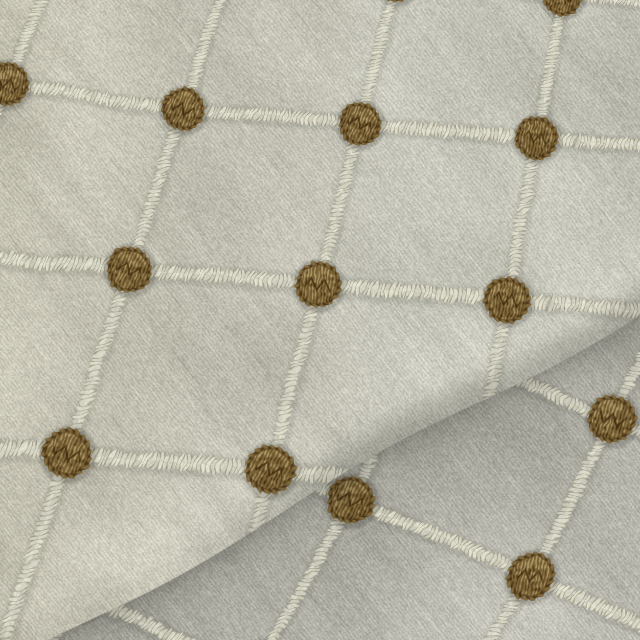
Write a Shadertoy shader that draws this pattern.

```glsl
const float CANVAS = 768.0;        // design units per canvas height
const float DOT_RADIUS = 27.0;
const float RIM_WIDTH = 5.0;
const float ROW_HALF = 7.0;        // half widths of the stitched bands
const float COLUMN_HALF = 6.2;
const float STITCH_PITCH = 4.7;
const float WEAVE_PITCH = 4.0;
const float FOLD_LEFT = 804.0;     // fold height at the left side
const float FOLD_SLOPE = -0.559;
const vec2 GRAIN = vec2(0.62, 0.785);
const vec3 CLOTH = vec3(0.757, 0.753, 0.705);
const vec3 CLOTH_BELOW = vec3(0.69, 0.685, 0.645);
const vec3 CREAM = vec3(0.855, 0.85, 0.785);
const vec3 CREAM_DEEP = vec3(0.66, 0.645, 0.56);
const vec3 BROWN_DARK = vec3(0.25, 0.17, 0.06);
const vec3 BROWN = vec3(0.47, 0.38, 0.21);
const vec3 BROWN_LIGHT = vec3(0.66, 0.58, 0.39);
const float TAU = 6.2831853;

// Lattice in perspective: point = (origin + across*i + down*j) / (1 + taper*j)
struct Sheet { vec2 origin; vec2 across; vec2 down; float taper; float zoom; };
const Sheet UPPER = Sheet(vec2(220.0, 131.0), vec2(212.0, 17.0), vec2(-75.0, 171.0), -0.065, 1.0);
const Sheet LOWER = Sheet(vec2(421.0, 600.0), vec2(222.0, 91.0), vec2(-91.0, 188.0), 0.0, 0.9);

float hash(vec2 p) {
    vec3 q = fract(vec3(p.xyx) * 0.1031);
    q += dot(q, q.yzx + 33.33);
    return fract((q.x + q.y) * q.z);
}

float noise(vec2 p) {
    vec2 i = floor(p), f = fract(p);
    f = f * f * (3.0 - 2.0 * f);
    return mix(mix(hash(i), hash(i + vec2(1, 0)), f.x),
               mix(hash(i + vec2(0, 1)), hash(i + vec2(1, 1)), f.x), f.y);
}

// Fine weave, thin slubs and soft creases along the grain
float clothRelief(vec2 p) {
    float along = dot(p, GRAIN), across = dot(p, vec2(GRAIN.y, -GRAIN.x));
    float weave = sin(TAU * across / WEAVE_PITCH + 3.0 * noise(p / 9.0)) * 0.024;
    float fiber = (noise(p / 1.7) - 0.5) * 0.10 + (noise(vec2(across / 1.8, along / 6.0)) - 0.5) * 0.05;
    float streak = noise(vec2(across / 3.2, along / 60.0));
    float slub = (smoothstep(0.8, 0.97, streak) - smoothstep(0.2, 0.03, streak)) * 0.035;
    float crease = (noise(vec2(across / 24.0, along / 130.0)) - 0.5) * 0.045;
    float billow = (noise(p / 110.0 + 4.0) - 0.5) * 0.08;
    return weave + fiber + slub + crease + billow;
}

// Satin band; d runs across it and s along it
vec3 stitchBand(vec3 col, float d, float s, float halfWidth, float slant, float aa) {
    float t = (s + slant * d) / STITCH_PITCH + 1.1 * noise(vec2(s / 7.0, d / 9.0));
    vec2 id = vec2(floor(t), halfWidth + step(0.0, d));
    float edge = halfWidth * (0.62 + 0.55 * hash(id));
    col *= 1.0 - 0.09 * smoothstep(7.0, 0.0, abs(d - 1.5) - halfWidth);
    float ridge = 0.5 + 0.5 * cos(TAU * (t - 0.5));
    float gap = smoothstep(0.2, 1.0, abs(d) / halfWidth) * 0.4;
    float depth = 0.7 + 0.3 * noise(vec2(s / 12.0, halfWidth));
    float tone = smoothstep(0.0, 0.7, ridge + 0.3 - gap * depth);
    vec3 thread = mix(CREAM_DEEP, CREAM, tone) * (1.04 - 0.1 * hash(id + 8.0));
    thread += (noise(vec2(s, d) / 1.8) - 0.5) * 0.07;
    return mix(col, thread, smoothstep(1.6 * aa, -aa, abs(d) - edge));
}

// Round embroidered dot: stitched rim and two satin halves with a jagged seam
vec3 stitchDot(vec3 col, vec2 r, float seed, float aa) {
    float tilt = 0.3 + (seed - 0.5) * 0.4, angle = atan(r.y, r.x);
    float radius = length(r) + 3.2 * (noise(r / 8.0 + seed * 40.0) - 0.5);
    col *= 1.0 - 0.17 * smoothstep(6.0, 0.0, length(r - vec2(1.0, 1.5)) - DOT_RADIUS);
    float u = dot(r, vec2(cos(tilt), sin(tilt)));
    float v = dot(r, vec2(-sin(tilt), cos(tilt)));
    float satin = 0.5 + 0.5 * cos(TAU * (u / 3.7 + 0.6 * noise(r / 5.0 + seed * 9.0)));
    float zigzag = (abs(fract(u / 15.0 + seed) - 0.5) - 0.25) * 24.0;
    float seam = smoothstep(3.4, 0.6, abs(v - zigzag)) * smoothstep(18.0, 12.0, abs(u));
    float tone = 0.3 + 0.36 * satin + 0.5 * (noise(r / 3.5 + seed * 70.0) - 0.5);
    tone = tone * (1.0 - 0.75 * seam) + 0.12 * smoothstep(12.0, -18.0, v);
    float rope = 0.5 + 0.5 * cos(angle * 18.0 + radius * 0.5 + 2.0 * noise(r / 6.0));
    float inRim = smoothstep(-1.5 * aa, 1.5 * aa, radius - DOT_RADIUS + RIM_WIDTH);
    float groove = smoothstep(2.0, 0.0, abs(radius - DOT_RADIUS + RIM_WIDTH));
    tone = mix(tone, 0.14 + 0.5 * rope, inRim) * (1.0 - 0.4 * groove);
    vec3 thread = mix(BROWN_DARK, BROWN, smoothstep(0.0, 0.5, tone));
    thread = mix(thread, BROWN_LIGHT, smoothstep(0.5, 0.9, tone));
    float edge = DOT_RADIUS - 2.2 * (1.0 - rope);
    return mix(col, thread, smoothstep(aa, -aa, radius - edge));
}

vec3 embroider(Sheet s, vec2 p, vec3 col, float aa) {
    vec2 q = inverse(mat2(s.across, s.down - s.taper * p)) * (p - s.origin);
    vec2 node = round(q), f = q - node;
    vec2 center = (s.origin + s.across * node.x + s.down * node.y) / (1.0 + s.taper * node.y);
    float area = s.across.x * s.down.y - s.across.y * s.down.x;
    vec2 span = vec2(length(s.across), length(s.down)) * s.zoom;
    vec2 dist = f * area * s.zoom / vec2(length(s.down), length(s.across));
    dist += 3.0 * (vec2(noise(q * 6.0), noise(q * 6.0 + 30.0)) - 0.5);
    vec3 columns = stitchBand(col, dist.x, q.y * span.y, COLUMN_HALF, 0.3, aa);
    col = mix(col, columns, 0.85);
    col = stitchBand(col, dist.y, q.x * span.x, ROW_HALF, 0.12, aa);
    vec2 r = (p - center) * (1.0 + s.taper * q.y) * s.zoom;
    return stitchDot(col, r, hash(node + s.origin), aa);
}

void mainImage(out vec4 fragColor, in vec2 fragCoord) {
    float aa = CANVAS / iResolution.y;
    vec2 p = vec2(fragCoord.x, iResolution.y - fragCoord.y) * aa;
    float foldY = FOLD_LEFT + FOLD_SLOPE * p.x + 7.0 * sin(p.x / 75.0 + 4.9);
    float above = (foldY - p.y) * 0.873;

    // Upper sheet, rolling away at the fold
    vec2 up = p + vec2(0.0, 14.0 * smoothstep(220.0, 0.0, p.x) * smoothstep(300.0, 100.0, p.y));
    vec3 top = CLOTH + clothRelief(p);
    top += vec3(0.006, 0.0, -0.015) * smoothstep(500.0, 0.0, p.x);
    top += 0.03 * smoothstep(130.0, 50.0, above) * smoothstep(5.0, 50.0, above);
    top = embroider(UPPER, up, top, aa);
    top *= 1.0 - 0.14 * smoothstep(45.0, 0.0, above) * smoothstep(150.0, 500.0, p.x);

    // Lower sheet, shaded by the fold
    float sag = max(p.y - 600.0, 0.0);
    vec2 low = p + vec2(0.0007 * sag * sag, -18.0 * smoothstep(400.0, 250.0, p.x));
    vec3 bottom = CLOTH_BELOW + clothRelief(p + 900.0);
    bottom += 0.05 * smoothstep(60.0, 260.0, -above);
    bottom = embroider(LOWER, low, bottom, aa);
    bottom *= 1.0 - 0.22 * exp(above / 24.0 * step(above, 0.0));

    fragColor = vec4(mix(bottom, top, smoothstep(-aa, aa, above)), 1.0);
}
```
